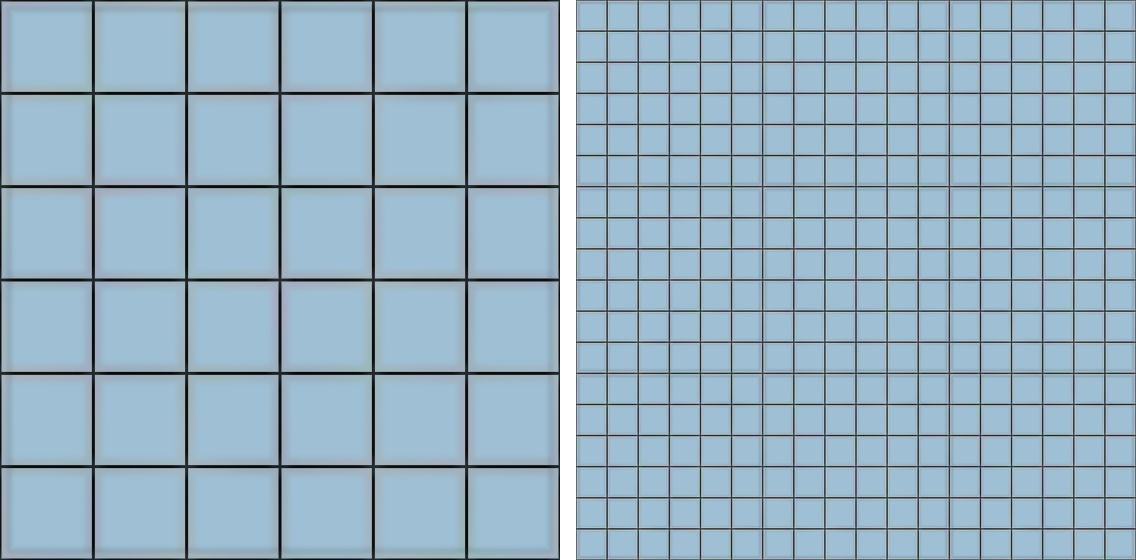
Left, the tile; right, the same tile 3 across and 3 down.
Reproduce this pattern procedurally as a three.js fragment shader.

```glsl
varying vec2 vUv;

vec2 gradientAt(vec2 cell, float period) {
  cell = mod(cell, period);
  float angle = 6.2832 * fract(sin(dot(cell, vec2(127.1, 311.7))) * 437.585);
  return vec2(cos(angle), sin(angle));
}

// Gradient noise that wraps after a whole period
float gradientNoise(vec2 p, float period) {
  vec2 i = floor(p);
  vec2 f = p - i;
  vec2 u = f * f * f * (f * (f * 6.0 - 15.0) + 10.0);
  vec2 e = vec2(1.0, 0.0);
  float a = dot(gradientAt(i, period), f);
  float b = dot(gradientAt(i + e.xy, period), f - e.xy);
  float c = dot(gradientAt(i + e.yx, period), f - e.yx);
  float d = dot(gradientAt(i + e.xx, period), f - e.xx);
  return mix(mix(a, b, u.x), mix(c, d, u.x), u.y);
}

void main() {
  // Six tiles each way, with distances to the nearest joint lines
  vec2 grid = vUv * 6.0;
  vec2 cell = fract(grid);
  vec2 joint = min(cell, 1.0 - cell);
  float nearest = min(joint.x, joint.y);

  // Slow colour drift in the worn rims
  vec3 drift = vec3(gradientNoise(grid + vec2(0.37, 0.61), 6.0),
                    gradientNoise(grid + vec2(2.43, 4.29), 6.0),
                    gradientNoise(grid + vec2(4.71, 1.83), 6.0));

  // Blue glaze fading to a greyer rim
  vec2 glaze = smoothstep(0.035, 0.145, joint);
  float rim = 1.0 - glaze.x * glaze.y;
  vec3 rimColor = vec3(0.625, 0.70, 0.75) + 0.045 * drift;
  vec3 color = mix(vec3(0.62, 0.75, 0.83), rimColor, rim);

  // Soft shaded frame just inside the outer border
  vec2 border = min(vUv, 1.0 - vUv) * 6.0;
  vec2 offset = (border - 0.1) / 0.04;
  vec2 shade = exp(-offset * offset) * smoothstep(0.04, 0.12, border.yx);
  color *= 1.0 - 0.08 * max(shade.x, shade.y);

  // Dark joints, slightly paler around the crossings
  float crossing = 1.0 - smoothstep(0.02, 0.17, max(joint.x, joint.y));
  vec3 jointColor = mix(vec3(0.05), vec3(0.13, 0.15, 0.16), crossing);
  jointColor += 0.03 * drift.x;
  color = mix(jointColor, color, smoothstep(0.0095, 0.0225, nearest));

  gl_FragColor = vec4(color, 1.0);
}
```
